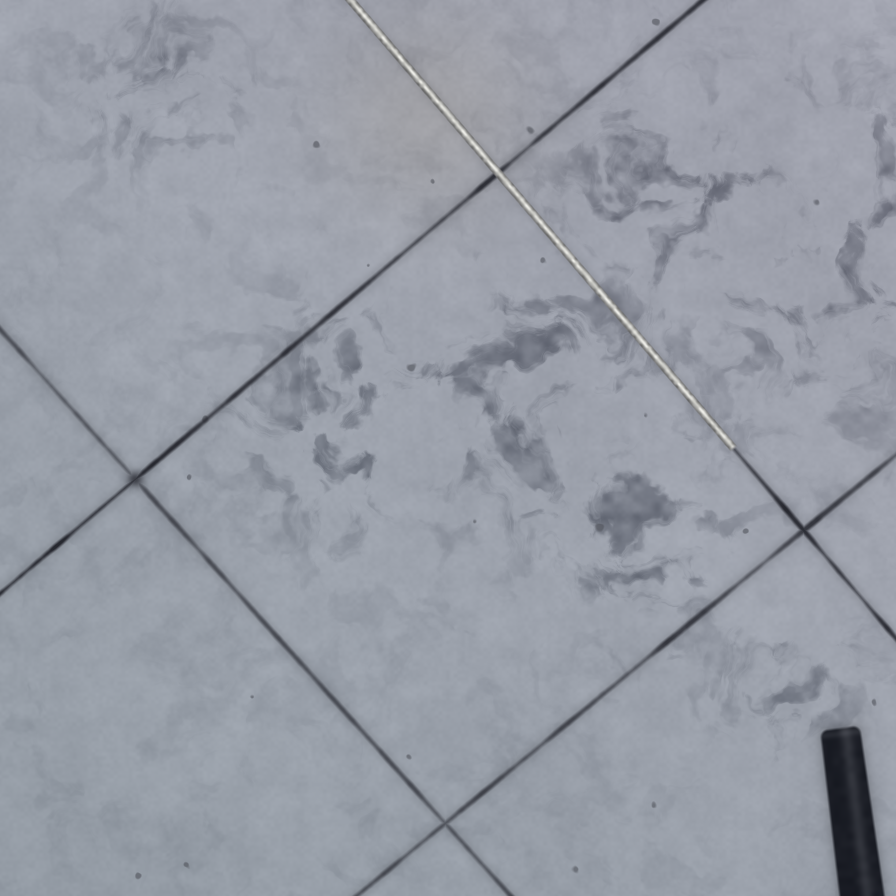
This texture is drawn by a Shadertoy shader. Its source:

```glsl
// Worn grey floor tiles on a slanted, slightly skewed grid with dark broken seams,
// a silver strip set in one seam and the end of a black rod at the lower right.
// A bilinear grid gives the tiles; layered value noise gives stains and wear.

float hash(vec2 p) {
    return fract(sin(dot(p, vec2(127.1, 311.7))) * 43758.5453);
}

float noise(vec2 p) {
    vec2 i = floor(p), f = fract(p);
    f = f * f * (3.0 - 2.0 * f);
    return mix(mix(hash(i), hash(i + vec2(1, 0)), f.x),
               mix(hash(i + vec2(0, 1)), hash(i + vec2(1, 1)), f.x), f.y);
}

float fbm(vec2 p) {
    float sum = 0.0, amp = 0.5;
    for (int i = 0; i < 5; i++) {
        sum += amp * noise(p);
        p = mat2(1.6, 1.2, -1.2, 1.6) * p + 7.3;
        amp *= 0.5;
    }
    return sum;
}

// Soft round patch of the given radius
float patchAt(vec2 p, vec2 centre, float radius) {
    vec2 d = (p - centre) / radius;
    return exp(-dot(d, d));
}

// Tile coordinates: whole numbers lie on the seams
vec2 tileCoords(vec2 p) {
    mat2 toTile = inverse(mat2(0.405, 0.342, 0.346, -0.384));
    vec2 origin = p - vec2(0.151, 0.465);
    vec2 t = toTile * origin;
    for (int i = 0; i < 4; i++)
        t = toTile * (origin + t.x * t.y * vec2(0.005, 0.015));
    return t;
}

// Dark specks, at most one in each cell of a jittered grid
float specks(vec2 p) {
    vec2 cell = floor(p * 16.0);
    float pick = hash(cell + 3.7);
    vec2 centre = (cell + 0.25 + 0.5 * vec2(hash(cell), hash(cell + 9.1))) / 16.0;
    float d = length(p - centre) + 0.005 * (noise(p * 170.0) - 0.5);
    float radius = 0.002 + 0.003 * hash(cell + 5.3);
    return step(0.9, pick) * (1.0 - smoothstep(radius * 0.4, radius + 0.001, d));
}

vec3 tileSurface(vec2 p) {
    // Cool base tone, lighter to the right, with faint clouds and grain
    vec3 col = mix(vec3(0.595, 0.625, 0.662), vec3(0.635, 0.645, 0.69),
                   smoothstep(0.0, 1.1, 0.45 * p.x + 0.65 * p.y));
    col += 0.055 * (fbm(p * 5.0) - 0.47) + 0.05 * (fbm(p * 48.0) - 0.48);
    col += 0.018 * (noise(p * 240.0) - 0.5);
    col -= vec3(0.0, 0.012, 0.035) * patchAt(p, vec2(0.48, 0.87), 0.11);

    // Scuffed areas: crumbly marks gathered into broad patches
    float area = 0.15 + patchAt(p, vec2(0.39, 0.53), 0.11)
               + patchAt(p, vec2(0.60, 0.58), 0.12) + patchAt(p, vec2(0.72, 0.40), 0.10)
               + patchAt(p, vec2(0.95, 0.72), 0.17) + patchAt(p, vec2(0.72, 0.79), 0.08)
               + 0.8 * patchAt(p, vec2(0.18, 0.90), 0.08)
               + 0.8 * patchAt(p, vec2(0.89, 0.24), 0.07);
    vec2 warp = vec2(fbm(p * 13.0), fbm(p * 13.0 + 31.0)) - 0.5;
    float marks = smoothstep(0.48, 0.72, fbm(p * 27.0 + 4.0 * warp));
    marks *= 0.45 + 0.75 * noise(p * 90.0);
    col -= vec3(0.20, 0.20, 0.195) * marks * min(area, 1.0);
    return mix(col, vec3(0.31, 0.32, 0.35), 0.6 * specks(p));
}

void mainImage(out vec4 fragColor, in vec2 fragCoord) {
    vec2 p = fragCoord / iResolution.xy;
    float aa = 1.0 / iResolution.y;
    vec3 col = tileSurface(p);

    // Seams, with uneven width and strength along their length
    vec2 t = tileCoords(p);
    vec2 seam = abs(t - round(t)) * vec2(0.53, 0.52);
    float worn = fbm(p * 24.0 + 11.0);
    vec2 halfWidth = vec2(0.0021, 0.0023) + 0.0028 * (worn - 0.45);
    vec2 line = 1.0 - smoothstep(halfWidth - 0.0012 - aa, halfWidth + 0.0012 + aa, seam);
    line.x *= mix(0.52, 0.75, step(0.5, t.x)) + 0.7 * (worn - 0.45);
    float leftEnd = 1.0 - smoothstep(-0.05, 0.2, t.x);
    line.y *= mix(0.76 + 0.2 * leftEnd, 0.62, step(0.5, t.y)) + 0.8 * (worn - 0.45);
    line.y = max(line.y, 0.75 * patchAt(t, vec2(0.0), 0.016));
    vec2 halo = exp(-seam * seam / 0.00006);
    col *= 1.0 - 0.10 * max(halo.x, halo.y);
    col = mix(col, vec3(0.15, 0.155, 0.185), clamp(max(line.x, line.y), 0.0, 1.0));

    // Silver strip: bright core, shaded sides, ends partway along its seam
    float across = (t.x - 1.0) * 0.53;
    float reach = 1.0 - smoothstep(0.765, 0.775, t.y);
    float strip = reach * (1.0 - smoothstep(0.0046 - aa, 0.0046 + aa, abs(across)));
    float shine = exp(-pow((across - 0.0004) / 0.0027, 2.0));
    vec3 silver = mix(vec3(0.43, 0.43, 0.43), vec3(0.86, 0.86, 0.84), shine);
    silver += 0.16 * (noise(vec2(across * 350.0, t.y * 130.0)) - 0.5);
    col = mix(col, silver, strip);

    // Black rod with rounded corners, a soft shadow and a faint sheen
    vec2 axis = normalize(vec2(0.13, -0.99));
    vec2 rel = p - vec2(0.9375, 0.187);
    float along = dot(rel, axis), side = dot(rel, vec2(-axis.y, axis.x));
    vec2 q = vec2(abs(side) - 0.022 - 0.014 * along, -along) + 0.008;
    float rod = length(max(q, 0.0)) + min(max(q.x, q.y), 0.0) - 0.008;
    col *= 1.0 - 0.18 * exp(-max(rod, 0.0) / 0.006);
    vec3 black = vec3(0.10, 0.11, 0.14) + 0.09 * exp(-pow((side - 0.006) / 0.007, 2.0));
    black += 0.06 * exp(-pow((along - 0.006) / 0.004, 2.0)) + 0.03 * (noise(p * 120.0) - 0.5);
    col = mix(col, black, 1.0 - smoothstep(-0.001 - aa, 0.001 + aa, rod));

    fragColor = vec4(clamp(col, 0.0, 1.0), 1.0);
}
```
